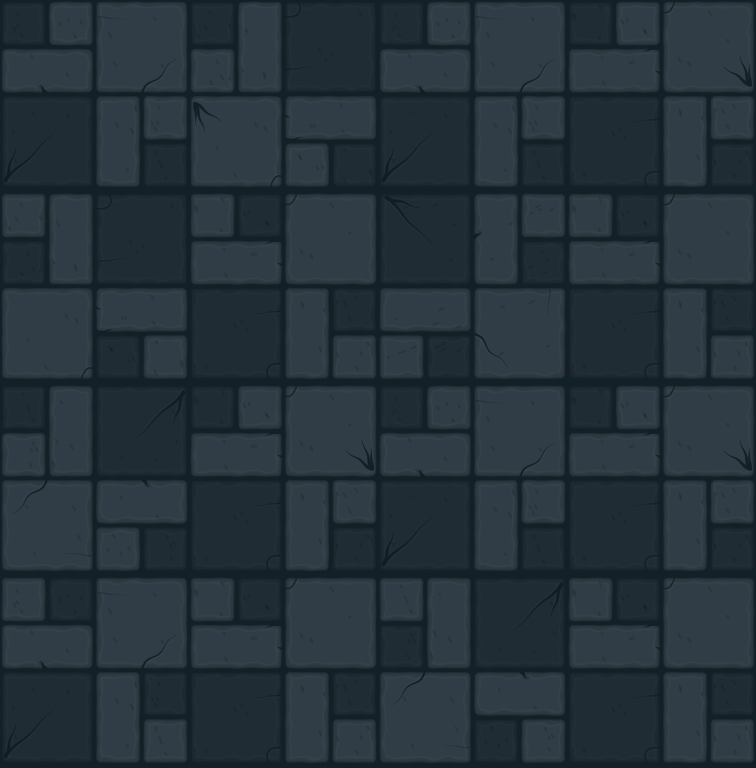
Write a WebGL 2 fragment shader that draws this texture.

```glsl
#version 300 es
precision highp float;
// Slate paving: 4 x 4 blocks, each a 2 x 2 set of two large slabs and two split cells.
// Blocks are turned by quarter turns and come in a cracked and a chipped variant.
// Slabs are rounded boxes with a worn rim; cracks are tapered, wavy segments.
uniform vec2 u_resolution;
out vec4 outColor;

const float BLOCKS = 4.0;
const float FOOT = 0.018;       // extra joint along the foot of a block
const float INSET = 0.010;      // half a joint
const float CORNER = 0.024;
const float RIM = 0.026;
const vec3 GROUT = vec3(0.072, 0.124, 0.156);
const vec3 LIGHT = vec3(0.188, 0.239, 0.273);
const vec3 DARK = vec3(0.122, 0.172, 0.204);
const vec3 EDGE_GLOW = vec3(0.025, 0.031, 0.033);
// Quarter turns of each block, plus 4 for the chipped variant; bottom row first
const int LAYOUT[16] = int[16](0, 4, 2, 4,  2, 4, 0, 4,  6, 4, 1, 4,  0, 6, 0, 4);

float hash(vec2 p) {
  return fract(sin(dot(p, vec2(127.1, 311.7))) * 4375.85);
}

float roundBox(vec2 p, vec2 halfSize, float r) {
  vec2 q = abs(p) - halfSize + r;
  return length(max(q, 0.0)) + min(max(q.x, q.y), 0.0) - r;
}

// Wavy line, widest at the start and pointed at the end
float crack(vec2 p, vec2 from, vec2 to, float width, float wave, float aa) {
  vec2 axis = to - from;
  float len = length(axis);
  vec2 dir = axis / len;
  p -= from;
  float t = clamp(dot(p, dir) / len, 0.0, 1.0);
  float side = dot(p, vec2(-dir.y, dir.x)) - wave * sin(t * 9.5) * (1.0 - 0.4 * t);
  float d = length(vec2(dot(p, dir) - t * len, side)) - width * (1.0 - t);
  return 1.0 - smoothstep(-aa, aa, d);
}

float arc(vec2 p, vec2 center, float radius, float aa) {
  p -= center;
  float r = radius + 0.004 * sin(3.0 * atan(p.y, p.x));
  return 1.0 - smoothstep(0.001, 0.002 + 1.5 * aa, abs(length(p) - r));
}

// All cracks, chips and notches of one block
float damage(vec2 p, bool chipped, bool clawed, float aa) {
  float m = 0.0;
  if (chipped) {
    m = 0.75 * arc(p, vec2(0.472, 0.035), 0.058, aa) * step(p.x, 0.49);
    m = max(m, 0.8 * arc(p, vec2(0.522, 0.982), 0.045, aa) * step(0.5, p.x));
    m = max(m, 0.8 * crack(p, vec2(0.485, 0.37), vec2(0.35, 0.352), 0.004, 0.002, aa));
    m = max(m, crack(p, vec2(0.49, 0.752), vec2(0.405, 0.728), 0.013, 0.003, aa));
    m = max(m, crack(p, vec2(0.50, 0.61), vec2(0.465, 0.625), 0.009, 0.0, aa));
    if (clawed) {
      vec2 root = vec2(0.968, 0.55);
      m = max(m, crack(p, root, vec2(0.83, 0.645), 0.010, 0.005, aa));
      m = max(m, crack(p, root, vec2(0.915, 0.705), 0.011, 0.004, aa));
      m = max(m, crack(p, root, vec2(0.962, 0.67), 0.010, -0.002, aa));
    }
  } else {
    vec2 root = vec2(0.03, 0.045);
    m = crack(p, root, vec2(0.285, 0.29), 0.008, 0.006, aa);
    m = max(m, crack(p, root, vec2(0.085, 0.22), 0.011, -0.005, aa));
    m = max(m, crack(p, vec2(0.755, 0.515), vec2(0.93, 0.685), 0.006, 0.012, aa));
    m = max(m, 0.45 * crack(p, vec2(0.52, 0.91), vec2(0.66, 0.895), 0.004, 0.002, aa));
    m = max(m, crack(p, vec2(0.24, 0.505), vec2(0.212, 0.55), 0.013, 0.0, aa));
  }
  return m;
}

void main() {
  vec2 grid = gl_FragCoord.xy / u_resolution * BLOCKS;
  float aa = 0.75 * BLOCKS / min(u_resolution.x, u_resolution.y);
  ivec2 block = ivec2(floor(grid));
  int code = LAYOUT[(block.y & 3) * 4 + (block.x & 3)];
  bool chipped = code >= 4;
  bool oddRow = (block.y & 1) == 1;

  // Leave the wide joint at the foot, then turn the block
  vec2 p = fract(grid);
  p.y = (p.y - FOOT) / (1.0 - FOOT);
  p -= 0.5;
  for (int i = 0; i < (code & 3); i++) p = vec2(-p.y, p.x);
  p += 0.5;

  // Find the slab: large on one diagonal, split in three on the other
  vec2 cell = clamp(floor(p * 2.0), 0.0, 1.0);
  vec2 f = p * 2.0 - cell;
  vec2 part = step(0.5, f);
  vec2 size = vec2(1.0);
  bool isDark = cell.x + cell.y < 0.5;
  if (cell.x != cell.y) {
    bool upper = cell.y > 0.5;
    size = vec2(0.5);
    if (upper && part.y < 0.5) size.x = 1.0;
    else if (!upper && part.x < 0.5) size.y = 1.0;
    else isDark = (upper ? part.x < 0.5 : part.y < 0.5) == oddRow;
  }
  vec2 start = part * (1.0 - size);
  vec2 center = (cell + start + 0.5 * size) * 0.5;
  vec2 halfSize = size * 0.25 - INSET;
  vec2 seed = center * 16.0 + (chipped ? 7.0 : 0.0);

  // Worn outline, rim and face
  float phase = 6.28 * hash(seed);
  float wobble = sin(p.x * 37.0 + phase) * sin(p.y * 31.0 - phase) + 0.5 * sin((p.x - p.y) * 53.0 + phase);
  float d = roundBox(p - center, halfSize, CORNER) + 0.0012 * wobble;
  float inner = d + RIM + 0.005 * wobble;
  float slab = 1.0 - smoothstep(-aa, aa, d);
  vec3 face = isDark ? DARK : LIGHT;
  vec3 color = mix(face, face * 0.94, smoothstep(-0.006, 0.006, inner));
  color += EDGE_GLOW * (isDark ? 0.5 : 0.8) * exp(-pow(inner / 0.006, 2.0));
  color *= 1.0 - 0.22 * smoothstep(-0.014, 0.0, d);

  // Small slanted pits
  for (int i = 0; i < 4; i++) {
    vec2 key = seed + float(i) * vec2(3.7, 5.3);
    vec2 q = p - center - (vec2(hash(key), hash(key + 1.9)) - 0.5) * 1.6 * halfSize;
    q = vec2(q.x + 0.5 * q.y, q.y - 0.3 * q.x) / vec2(0.008, 0.013 + 0.010 * hash(key + 4.1));
    color *= 1.0 - 0.14 * (1.0 - smoothstep(0.6, 1.1, length(q)));
  }

  // Cracks with a faint lit lip
  bool clawed = oddRow && chipped;
  float cut = damage(p, chipped, clawed, aa);
  float lip = damage(p + vec2(-0.006, 0.006), chipped, clawed, aa);
  color += 0.6 * EDGE_GLOW * max(lip - cut, 0.0);
  color = mix(color, GROUT * 0.85, cut * 0.9);
  outColor = vec4(mix(GROUT, color, slab), 1.0);
}
```
